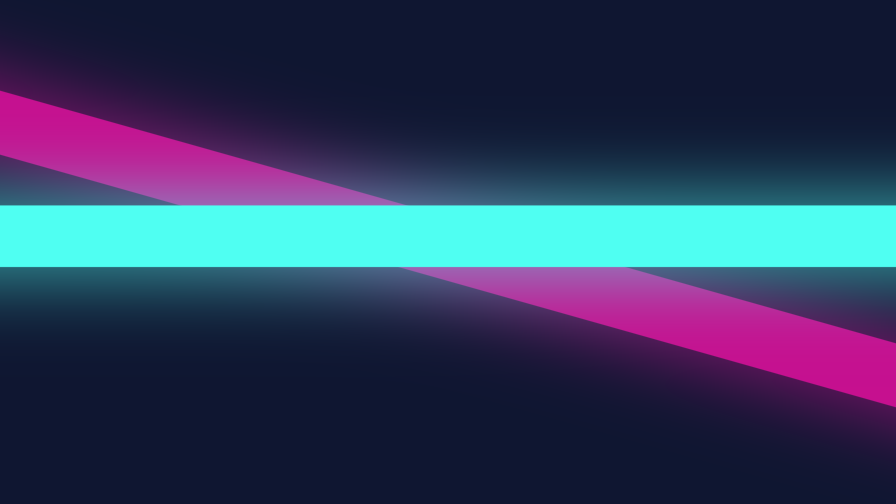
A WebGL 2 fragment shader for this background:

```glsl
#version 300 es
precision highp float;
// Two neon bars, a level cyan one over a slanted magenta one, glowing on navy.

uniform vec2 u_resolution;
out vec4 outColor;

const vec3 NAVY = vec3(0.058, 0.086, 0.192);
const vec3 MAGENTA = vec3(0.775, 0.062, 0.562);
const vec3 CYAN = vec3(0.31, 1.0, 0.95);

const float HALF_WIDTH = 0.0611;
const float GLOW_SPREAD = 0.08;
const float GLOW_STRENGTH = 0.8;

// Signed distance to an endless bar through a point, with the given slope.
float barDistance(vec2 p, vec2 center, float slope, float halfWidth) {
    vec2 normal = normalize(vec2(-slope, 1.0));
    return abs(dot(p - center, normal)) - halfWidth;
}

// Close approximation of the cumulative normal distribution.
float normalCdf(float x) {
    float t = clamp(x, -5.0, 5.0);
    return 1.0 / (1.0 + exp(-t * (1.5976 + 0.0706 * t * t)));
}

// Gaussian-blurred coverage of a bar at signed distance d from its edge.
float blurredBar(float d, float halfWidth, float spread) {
    return normalCdf((d + 2.0 * halfWidth) / spread) - normalCdf(d / spread);
}

// Lays a bar and its soft halo over the colour below.
vec3 addNeonBar(vec3 base, vec3 tint, float d, float halfWidth, float pixel) {
    float halo = GLOW_STRENGTH * blurredBar(d, halfWidth, GLOW_SPREAD);
    float body = 1.0 - smoothstep(-0.75 * pixel, 0.75 * pixel, d);
    return mix(mix(base, tint, halo), tint, body);
}

void main() {
    // Canvas height is one unit.
    vec2 p = gl_FragCoord.xy / u_resolution.y;
    float pixel = 1.0 / u_resolution.y;
    float middle = 0.5 * u_resolution.x / u_resolution.y;

    float slanted = barDistance(p, vec2(middle, 0.506), -0.282, HALF_WIDTH);
    float level = barDistance(p, vec2(middle, 0.5313), 0.0, HALF_WIDTH);

    vec3 color = addNeonBar(NAVY, MAGENTA, slanted, HALF_WIDTH, pixel);
    color = addNeonBar(color, CYAN, level, HALF_WIDTH, pixel);
    outColor = vec4(color, 1.0);
}
```
